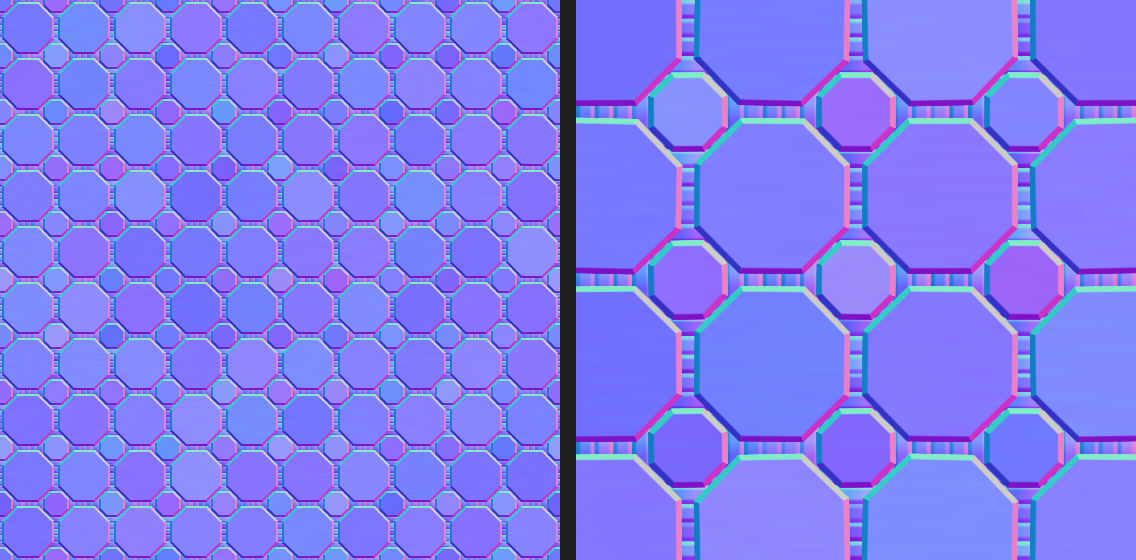
Left: the whole. Right: its middle third, enlarged.
Give the GLSL for this texture map, as a WebGL 1 fragment shader.

```glsl
precision highp float;
// Normal map of raised octagon tiles, small corner octagons and ribbed channels between them.

uniform vec2 u_resolution;

const float REPEATS = 10.0;        // cells across and down
const float RIBS = 9.0;            // channel ribs per cell
const float LARGE_RADIUS = 0.463;  // apothems, in cells
const float SMALL_RADIUS = 0.236;
const float BEVEL_WIDTH = 0.036;
const float BEVEL_SLOPE = 1.65;

vec3 hash3(vec2 p, float seed) {
  vec3 q = fract(vec3(p.xyx + seed * 7.31) * vec3(0.1031, 0.1030, 0.0973));
  q += dot(q, q.yzx + 33.33);
  return fract((q.xxy + q.yzz) * q.zyx);
}

// Dot product of a lattice gradient, wrapped to the period, with an offset
float corner(vec2 cell, vec2 offset, vec2 period) {
  float angle = 6.28318 * hash3(mod(cell, period), 5.0).x;
  return dot(vec2(cos(angle), sin(angle)), offset);
}

float gradientNoise(vec2 p, vec2 period) {
  vec2 i = floor(p);
  vec2 f = fract(p);
  vec2 u = f * f * f * (f * (f * 6.0 - 15.0) + 10.0);
  vec2 e = vec2(1.0, 0.0);
  float low = mix(corner(i, f, period), corner(i + e, f - e, period), u.x);
  float high = mix(corner(i + e.yx, f - e.yx, period),
                   corner(i + 1.0, f - 1.0, period), u.x);
  return mix(low, high, u.y);
}

// Outward edge direction in xy, signed distance in z
vec3 octagon(vec2 p, float radius) {
  vec2 a = abs(p);
  vec2 side = vec2(p.x < 0.0 ? -1.0 : 1.0, p.y < 0.0 ? -1.0 : 1.0);
  float diagonal = (a.x + a.y) * 0.70711;
  float straight = max(a.x, a.y);
  vec2 dir = a.x > a.y ? vec2(1.0, 0.0) : vec2(0.0, 1.0);
  if (diagonal > straight) dir = vec2(0.70711);
  return vec3(dir * side, max(straight, diagonal) - radius);
}

// Lays a tilted, bevelled octagon over the slope below it
vec2 addTile(vec2 below, vec2 p, vec2 id, float radius, float tilt,
             float streak, float seed, float pixel) {
  vec3 rnd = hash3(id, seed) - 0.5;
  float turn = rnd.z * 0.045;
  mat2 spin = mat2(cos(turn), sin(turn), -sin(turn), cos(turn));
  vec3 edge = octagon(spin * p, radius);
  float soft = 0.5 * pixel;
  float bevel = smoothstep(-BEVEL_WIDTH - soft, -BEVEL_WIDTH + soft + 0.008, edge.z);
  vec2 top = rnd.xy * tilt + vec2(0.0, streak);
  vec2 slope = mix(top, edge.xy * spin * BEVEL_SLOPE, bevel);
  float cover = 1.0 - smoothstep(-soft, soft, edge.z);
  return mix(below, slope, cover);
}

// Slope along a channel made of short rounded ribs
float ribSlope(float along, float line, float seed, float pixel) {
  float t = along * RIBS;
  vec2 id = vec2(mod(floor(t), RIBS * REPEATS), mod(line, REPEATS));
  vec3 rnd = hash3(id, seed);
  float u = fract(t) - 0.5;
  float soft = pixel * RIBS;
  float shoulder = smoothstep(0.2, 0.38, abs(u));
  float groove = 1.0 - smoothstep(0.5 - 0.5 * soft, 0.5, abs(u));
  return (rnd.x - 0.5) * 0.65 + sign(u) * shoulder * groove * (0.45 + 0.6 * rnd.y);
}

vec2 channelSlope(vec2 g, float pixel) {
  vec2 line = floor(g + 0.5);
  vec2 q = g - line;
  bool upright = abs(q.x) < abs(q.y);
  float across = upright ? q.x : q.y;
  float rib = upright ? ribSlope(g.y, line.x, 11.0, pixel)
                      : ribSlope(g.x, line.y, 17.0, pixel);
  float rounding = clamp(across * 5.0, -0.25, 0.25);
  return upright ? vec2(rounding, rib) : vec2(rib, rounding);
}

void main() {
  vec2 uv = gl_FragCoord.xy / u_resolution;
  vec2 g = uv * REPEATS;
  float pixel = REPEATS / min(u_resolution.x, u_resolution.y);

  // Faint horizontal brushing on the tile tops
  vec2 brushing = vec2(20.0, 160.0);
  float streak = gradientNoise(uv * brushing, brushing) * 0.045;

  vec2 largeId = floor(g);
  vec2 smallId = floor(g + 0.5);
  vec2 slope = channelSlope(g, pixel);
  slope = addTile(slope, g - smallId, mod(smallId, REPEATS), SMALL_RADIUS,
                  0.50, streak, 2.0, pixel);
  slope = addTile(slope, g - largeId - 0.5, mod(largeId, REPEATS), LARGE_RADIUS,
                  0.26, streak, 3.0, pixel);

  // Encode the surface normal as colour
  vec3 normal = normalize(vec3(slope, 1.0));
  gl_FragColor = vec4(normal * 0.5 + 0.5, 1.0);
}
```
